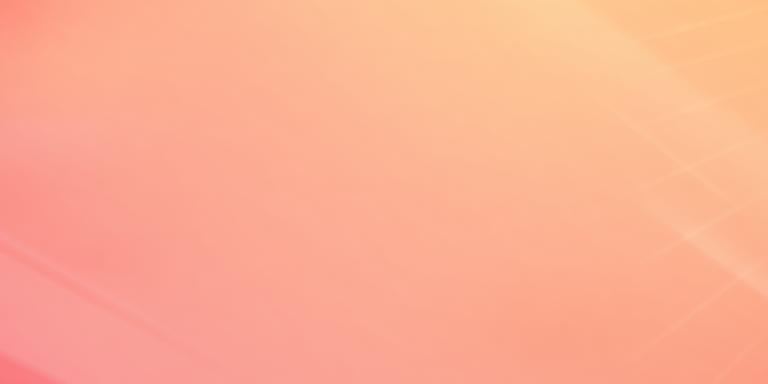
This background is drawn by a Shadertoy shader. Its source:

```glsl
// A warm peach and coral backdrop crossed by soft diagonal light beams.
// A quadratic colour mesh gives the base; glows, one-sided beams, a fan
// of faint rays and light mottling tint it. Coordinates run 0..2 by 0..1.
#define BEAM_GAIN 1.15
#define GLOW_GAIN 1.0
#define RAY_GAIN 0.024
#define RAY_WIDTH 0.006
#define RAY_COUNT 7
#define MOTTLE 0.009
#define GRAIN 0.004

float hash(vec2 p) {
    vec3 q = fract(p.xyx * 0.1031);
    q += dot(q, q.yzx + 33.33);
    return fract((q.x + q.y) * q.z);
}

float noise(vec2 p) {
    vec2 cell = floor(p), f = fract(p);
    f = f * f * (3.0 - 2.0 * f);
    return mix(mix(hash(cell), hash(cell + vec2(1, 0)), f.x),
               mix(hash(cell + vec2(0, 1)), hash(cell + vec2(1, 1)), f.x), f.y);
}

// Smooth curve through three colours at t = 0, 0.5 and 1
vec3 curve(vec3 a, vec3 b, vec3 c, float t) {
    return a * (1.0 - t) * (1.0 - 2.0 * t) + b * 4.0 * t * (1.0 - t) + c * t * (2.0 * t - 1.0);
}

float glow(vec2 p, vec2 centre, vec2 radius) {
    vec2 q = (p - centre) / radius;
    return GLOW_GAIN * exp(-dot(q, q));
}

// Signed distance above a sloped line
float above(vec2 p, vec2 anchor, float slope) {
    return (p.y - anchor.y - slope * (p.x - anchor.x)) / sqrt(1.0 + slope * slope);
}

// Light around distance d, with separate softness below and above
float beam(float d, float below, float over) {
    float q = d / (d > 0.0 ? over : below);
    return BEAM_GAIN * exp(-q * q);
}

vec3 baseColour(vec2 uv) {
    vec3 bottom = curve(vec3(0.98, 0.55, 0.56), vec3(0.98, 0.645, 0.58), vec3(0.99, 0.615, 0.51), uv.x);
    vec3 middle = curve(vec3(0.98, 0.595, 0.555), vec3(0.99, 0.692, 0.58), vec3(0.99, 0.712, 0.55), uv.x);
    vec3 top = curve(vec3(0.99, 0.605, 0.52), vec3(0.99, 0.748, 0.58), vec3(0.995, 0.757, 0.525), uv.x);
    return curve(bottom, middle, top, uv.y);
}

// Faint rays rising to the right edge, steeper towards the bottom
float rayFan(vec2 p) {
    float light = 0.0;
    float width = max(RAY_WIDTH, 1.0 / iResolution.y);
    for (int i = 0; i < RAY_COUNT; i++) {
        float k = float(i);
        vec2 anchor = vec2(2.0, 0.98 - 0.078 * k - 0.0104 * k * k);
        float d = above(p, anchor, 0.25 + 0.02 * k * k);
        float start = 1.45 + 0.2 * hash(vec2(k, 7.0));
        float fade = smoothstep(start, start + 0.22, p.x) * (1.0 - 0.5 * smoothstep(1.85, 2.0, p.x));
        light += beam(d, width, width * 1.5) * fade * mix(0.5, 1.0, hash(vec2(k, 3.0)));
    }
    return light;
}

void mainImage(out vec4 fragColor, in vec2 fragCoord) {
    vec2 uv = fragCoord / iResolution.xy;
    vec2 p = uv * vec2(2.0, 1.0);
    vec3 colour = baseColour(uv);

    // Golden wedge filling the upper middle
    float wedge = smoothstep(-0.1, 0.13, above(p, vec2(0.72, 1.0), -1.0));
    colour += vec3(0.0, 0.016, 0.003) * wedge * smoothstep(0.42, 0.75, p.y)
        * (1.0 - smoothstep(1.35, 1.75, p.x));

    // Broad glows and shaded pools
    colour += vec3(0.005, 0.038, 0.012) * glow(p, vec2(0.16, 0.83), vec2(0.28, 0.15));
    colour += vec3(0.0, 0.02, 0.035) * glow(p, vec2(0.13, 0.645), vec2(0.25, 0.07));
    colour -= vec3(0.0, 0.055, 0.035) * glow(p, vec2(0.0, 1.0), vec2(0.16, 0.12));
    colour -= vec3(0.0, 0.022, 0.025) * glow(p, vec2(0.0, 0.47), vec2(0.16, 0.1));
    colour -= vec3(0.0, 0.02, 0.018) * glow(p, vec2(0.25, 0.33), vec2(0.18, 0.07));
    colour -= vec3(0.0, 0.022, 0.03) * glow(p, vec2(1.46, 0.14), vec2(0.28, 0.13));

    // Wide golden beam and the thin line beneath it
    float crest = above(p, vec2(1.54, 0.945), -0.74);
    colour += vec3(0.0, 0.027, 0.032) * beam(crest, 0.13, 0.03) * smoothstep(0.95, 1.4, p.x);
    float thread = above(p, vec2(1.56, 0.74), -0.78);
    colour += vec3(0.0, 0.018, 0.018) * beam(thread, 0.005, 0.014)
        * smoothstep(1.48, 1.65, p.x) * (1.0 - smoothstep(1.85, 1.97, p.x));

    // Lower right beam with a crisp underside
    float ridge = above(p, vec2(1.82, 0.365), -0.72);
    colour += vec3(0.0, 0.044, 0.05) * beam(ridge, 0.013, 0.05) * smoothstep(1.58, 1.88, p.x);

    // Paired pink streaks, pale band and red corner at lower left
    float streak = above(p, vec2(0.0, 0.385), -0.56);
    float streakFade = 1.0 - smoothstep(0.1, 0.75, p.x);
    colour += vec3(0.0, 0.02, 0.032) * beam(streak, 0.008, 0.014) * streakFade;
    colour -= vec3(0.0, 0.012, 0.014) * beam(streak + 0.024, 0.01, 0.01) * streakFade;
    float band = smoothstep(-0.03, -0.045, streak) * smoothstep(-0.42, -0.2, streak);
    colour += vec3(0.0, 0.022, 0.024) * band * streakFade;
    float corner = above(p, vec2(0.0, 0.096), -0.5);
    colour -= vec3(0.0, 0.09, 0.075) * (1.0 - smoothstep(-0.03, 0.005, corner));

    // Ray fan, diagonal mottling and fine grain
    colour += vec3(0.1, 1.0, 0.9) * RAY_GAIN * rayFan(p);
    vec2 slant = vec2(p.x - 0.6 * p.y, p.y + 0.6 * p.x);
    colour += vec3(0.2, 1.0, 0.8) * MOTTLE * (noise(slant * vec2(18.0, 34.0)) - 0.5);
    colour += GRAIN * (hash(floor(p * 256.0)) - 0.5);
    fragColor = vec4(clamp(colour, 0.0, 1.0), 1.0);
}
```
